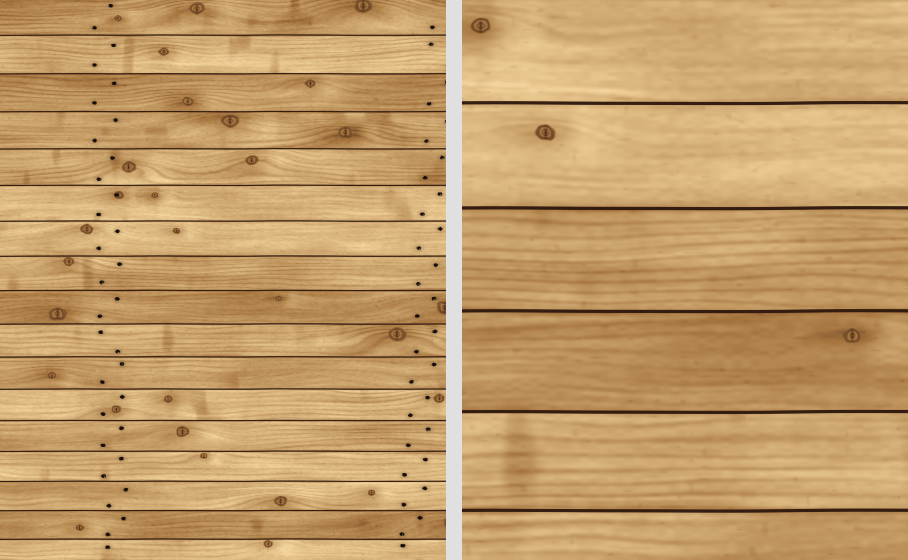
Left: the whole. Right: its middle third, enlarged.
A Shadertoy shader for this texture:

```glsl
// Weathered horizontal pine planks with knots, wavy grain and paired nail holes.
#define FIRST_JOINT 0.0625    // depth of the first joint below the top edge
#define PLANK_HEIGHT 0.0696   // height of the upper planks
#define PLANK_SHRINK 0.00064  // loss of height towards the bottom
#define GAP 0.0009            // half width of a joint
#define NAIL_RADIUS 0.0039
#define KNOT_CHANCE 0.62
#define RING_FREQ 760.0
#define LIGHT vec3(0.91, 0.78, 0.56)
#define DARK vec3(0.65, 0.46, 0.25)
#define DEEP vec3(0.25, 0.13, 0.07)
#define HOLE vec3(0.09, 0.055, 0.04)

// Base tone of each plank, from top to bottom
const float plankTone[17] = float[17](0.36, 0.70, 0.30, 0.44, 0.60, 0.72, 0.74, 0.52,
    0.30, 0.54, 0.52, 0.78, 0.52, 0.74, 0.66, 0.28, 0.72);

float hash(vec2 p) {
    return fract(sin(dot(p, vec2(127.1, 311.7))) * 43758.5453);
}

float noise(vec2 p) {
    vec2 i = floor(p), f = fract(p);
    f = f * f * (3.0 - 2.0 * f);
    return mix(mix(hash(i), hash(i + vec2(1, 0)), f.x),
               mix(hash(i + vec2(0, 1)), hash(i + vec2(1, 1)), f.x), f.y);
}

float fbm(vec2 p) {
    return 0.55 * noise(p) + 0.3 * noise(p * 2.1 + 7.3) + 0.15 * noise(p * 4.3 + 19.1);
}

// Depth of the top joint of a plank, and its inverse
float jointDepth(float id) {
    float k = id - 1.0;
    return FIRST_JOINT + PLANK_HEIGHT * k - PLANK_SHRINK * k * k;
}

float plankAt(float depth) {
    float root = PLANK_HEIGHT * PLANK_HEIGHT - 4.0 * PLANK_SHRINK * (depth - FIRST_JOINT);
    return 1.0 + (PLANK_HEIGHT - sqrt(max(root, 0.0))) / (2.0 * PLANK_SHRINK);
}

vec3 woodColor(float tone) {
    return tone < 0.0 ? mix(DARK, DEEP, min(-tone, 1.0)) : mix(DARK, LIGHT, min(tone, 1.15));
}

void mainImage(out vec4 fragColor, in vec2 fragCoord) {
    float px = 1.0 / iResolution.y;
    vec2 p = fragCoord * px;
    p.y = 1.0 - p.y;
    float wobble = 0.0012 * (noise(vec2(p.x * 14.0, floor(p.y * 40.0) * 0.0)) - 0.5);
    float id = clamp(floor(plankAt(p.y + wobble)), 0.0, 16.0);
    float top = jointDepth(id), bottom = jointDepth(id + 1.0), height = bottom - top;
    vec2 q = vec2(p.x, p.y + wobble - top);
    vec2 seed = vec2(id * 17.3, id * 5.7);

    // Knots bend the grain and shade the wood around them
    float grain = q.y + 0.034 * (fbm(q * vec2(3.5, 13.0) + seed) - 0.5);
    float shade = 0.0, knotMask = 0.0, knotTone = 0.0;
    for (float i = 0.0; i < 3.0; i++) {
        vec2 key = vec2(id + 3.0, i * 7.0 + 2.0);
        if (hash(key) > KNOT_CHANCE) continue;
        float size = hash(key + 11.3);
        float r = mix(0.0045, 0.0135, size * size);
        vec2 center = vec2((i + hash(key + 23.1)) * 0.27, height * mix(0.15, 0.85, hash(key + 37.9)));
        vec2 d = (q - center) / r;
        float around = dot(d * vec2(0.33, 1.0), d * vec2(0.33, 1.0));
        grain += 2.6 * r * exp(-0.14 * around);
        shade -= 0.42 * exp(-0.28 * around);
        shade += 0.3 * exp(-0.1 * dot(d - vec2(5.0, 0.5), d - vec2(5.0, 0.5)));
        float dist = length(d * vec2(0.8, 1.0)) + 0.3 * (noise(d * 1.4 + key) - 0.5);
        float inside = 1.0 - smoothstep(0.85, 1.05 + px / r, dist);
        float rim = exp(-30.0 * (dist - 0.88) * (dist - 0.88));
        float crack = exp(-dot(d * vec2(5.0, 1.6), d * vec2(5.0, 1.6)));
        knotTone = mix(knotTone, -0.12 + 0.15 * sin(dist * 16.0) - 0.45 * rim - 0.7 * crack, inside);
        knotMask = max(knotMask, inside);
    }

    // Grain: growth rings, fine fibres, broad patches and cross stains
    float rings = pow(0.5 + 0.5 * sin(grain * RING_FREQ), 3.0);
    float fibres = noise(vec2(q.x * 16.0, grain * 330.0) + seed) - 0.5;
    float streaks = noise(vec2(q.x * 4.0, grain * 95.0) + seed) - 0.5;
    float patches = fbm(q * vec2(6.0, 26.0) + seed * 1.7) - 0.5;
    float stain = smoothstep(0.66, 0.95, noise(q * vec2(38.0, 22.0) + seed))
                * smoothstep(0.4, 0.75, noise(q * vec2(5.0, 8.0) + seed + 31.0));
    float rough = noise(q * vec2(190.0, 420.0) + seed) - 0.5;
    float pits = smoothstep(0.84, 0.96, noise(q * vec2(130.0, 270.0) + seed + 50.0));
    float tone = plankTone[int(id)] + 0.08 + shade + 0.26 * fibres + 0.3 * streaks + 0.75 * patches;
    tone -= rings * 0.26 * smoothstep(0.25, 0.7, noise(q * vec2(4.0, 20.0) + seed + 9.0));
    tone -= 0.4 * stain + 0.13 * pits;
    tone += 0.16 * rough;
    tone = mix(tone, knotTone + 0.2 * fibres, knotMask);

    // Rounded plank edges and dark joints
    float edge = min(q.y, height - q.y);
    tone -= 0.3 * exp(-edge / 0.0022);
    tone += 0.22 * exp(-pow((q.y - 0.0042) / 0.0016, 2.0)) * noise(vec2(q.x * 9.0, id));
    vec3 color = woodColor(tone);
    float joint = 1.0 - smoothstep(GAP - 0.5 * px, GAP + 0.7 * px, edge);
    color = mix(color, DEEP * 0.7, joint * 0.95);

    // Two staggered nail holes in each of two columns
    for (float n = 0.0; n < 4.0; n++) {
        float column = floor(n / 2.0), row = mod(n, 2.0);
        vec2 key = vec2(id + 0.5, n + 60.0);
        float lean = hash(vec2(id, column + 80.0)) < 0.25 ? 1.0 - row : row;
        float x = mix(0.198 + 0.0017 * id - 0.031 * lean, 0.807 - 0.0036 * id - 0.034 * lean, column);
        vec2 nail = vec2(x + 0.008 * (hash(key) - 0.5), height * (mix(0.26, 0.8, row) + 0.08 * (hash(key + 3.0) - 0.5)));
        vec2 d = q - nail;
        float dist = length(d * vec2(0.85, 1.1)) + 0.0012 * (noise(d * 500.0 + key) - 0.5);
        color = mix(color, DARK * 0.75, 0.45 * exp(-pow(dist / (NAIL_RADIUS * 1.6), 2.0)));
        color = mix(color, HOLE, 1.0 - smoothstep(NAIL_RADIUS - px, NAIL_RADIUS + 0.5 * px, dist));
        float glint = step(0.75, hash(key + 5.0)) * exp(-dot(d - 0.0014, d - 0.0014) / 1.2e-6);
        color = mix(color, LIGHT, 0.6 * glint);
    }
    fragColor = vec4(color, 1.0);
}
```
